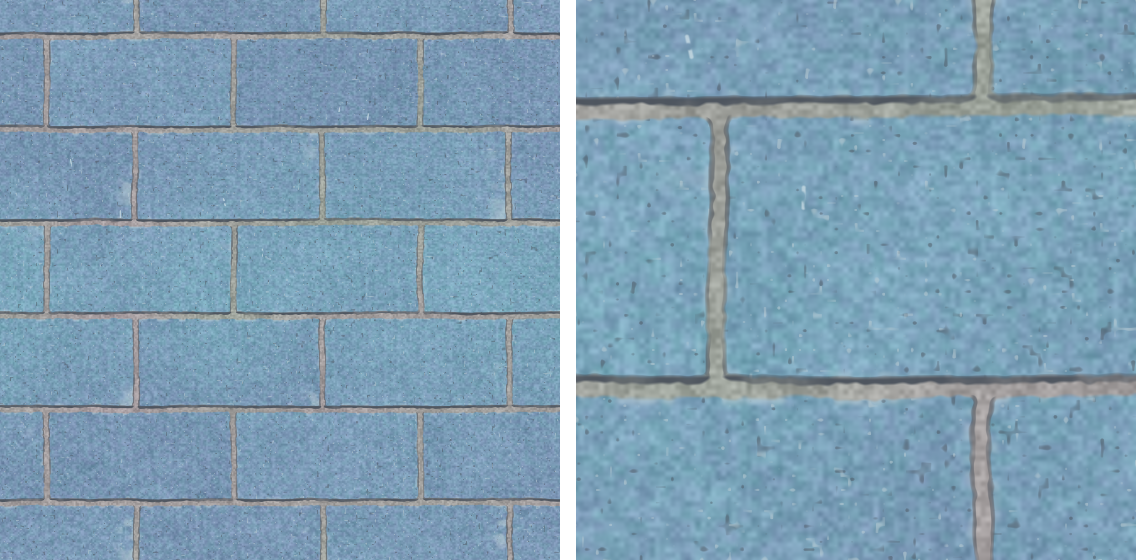
Left: the whole. Right: its middle third, enlarged.
A three.js fragment shader for this texture:

```glsl
// Painted blue block wall in running bond: three blocks across, six courses down.
// Each block is a rounded-box distance with ragged edges; wrapped value noise
// adds grain, pits, chalky wear, tinted patches and shadows over pale mortar.

#define GRID vec2(3.0, 6.0)
#define BED_OFFSET 0.617
#define JOINT_HALF vec2(0.0054, 0.0060)
#define SOFT 0.0013
#define RAGGED 0.0032
#define GRAIN 0.17
#define BLUE vec3(0.475, 0.592, 0.705)
#define TEAL vec3(0.480, 0.650, 0.735)
#define MORTAR vec3(0.625, 0.625, 0.635)
#define SHADOW vec3(0.29, 0.32, 0.36)
#define CHALK vec3(0.73, 0.80, 0.83)
#define SCRATCHES 8

varying vec2 vUv;

float hash(vec2 p) {
  return fract(sin(dot(p, vec2(127.1, 311.7))) * 43758.5453);
}

// Value noise with n cells over the canvas, wrapping at its borders.
float noise(vec2 uv, vec2 n, float seed) {
  vec2 p = uv * n;
  vec2 i = floor(p);
  vec2 f = fract(p);
  f = f * f * (3.0 - 2.0 * f);
  vec2 a = mod(i, n) + seed;
  vec2 b = mod(i + 1.0, n) + seed;
  return mix(mix(hash(a), hash(vec2(b.x, a.y)), f.x),
             mix(hash(vec2(a.x, b.y)), hash(b), f.x), f.y);
}

float roundedBox(vec2 p, vec2 halfSize, float r) {
  vec2 e = abs(p) - halfSize + r;
  return length(max(e, 0.0)) + min(max(e.x, e.y), 0.0) - r;
}

float segment(vec2 p, vec2 v) {
  return length(p - v * clamp(dot(p, v) / dot(v, v), 0.0, 1.0));
}

void main() {
  vec2 uv = vUv;

  // Shared noise layers
  float broad = noise(uv, vec2(5.0), 3.0);
  float patchy = noise(uv, vec2(18.0), 11.0);
  float medium = noise(uv, vec2(75.0), 23.0);
  float fine = noise(uv, vec2(180.0), 37.0);
  float grit = noise(uv, vec2(330.0), 51.0);

  // Running bond with slightly wandering joints
  float y = uv.y * GRID.y - BED_OFFSET + (patchy - 0.5) * 0.018;
  float course = mod(floor(y), GRID.y);
  float shift = mix(0.256, 0.73, mod(course, 2.0));
  shift += (hash(vec2(course, 7.0)) - 0.5) * 0.024;
  float x = uv.x * GRID.x - shift + (noise(uv, vec2(20.0), 67.0) - 0.5) * 0.012;
  vec2 id = vec2(mod(floor(x), GRID.x), course);
  vec2 q = (fract(vec2(x, y)) - 0.5) / GRID;
  vec2 halfBlock = 0.5 / GRID - JOINT_HALF;

  // Block outline with chipped edges
  float d = roundedBox(q, halfBlock, 0.004);
  d += ((medium - 0.5) * 0.6 + (fine - 0.5) * 0.6) * RAGGED;
  float block = 1.0 - smoothstep(-SOFT, SOFT, d);

  // Block paint: tint per block, warmer teal through the middle courses
  float tone = hash(id + 19.0);
  float band = exp(-pow((uv.y - 0.45) / 0.19, 2.0));
  float teal = clamp(0.75 * band + 0.5 * (tone - 0.5) + 0.7 * (broad - 0.4), 0.0, 1.0);
  vec3 paint = mix(BLUE, TEAL, teal);
  paint += (patchy - 0.5) * 0.035 + (tone - 0.5) * 0.018;
  float violet = noise(uv, vec2(150.0), 83.0) - 0.5;
  paint += vec3(0.035, -0.025, 0.02) * violet;

  // Porous grain, dark pits and bright grains
  paint += GRAIN * (0.5 * (fine - 0.5) + 0.6 * (grit - 0.5));
  float pits = noise(uv, vec2(215.0), 97.0);
  paint = mix(paint, SHADOW, 0.48 * smoothstep(0.84, 0.97, pits));
  float flecks = noise(uv, vec2(240.0), 113.0);
  paint = mix(paint, CHALK, 0.55 * smoothstep(0.86, 0.97, flecks));

  // Worn rims and chalky scuffs, strongest on tops and right ends
  float rim = smoothstep(-0.006, -0.001, d);
  float top = smoothstep(halfBlock.y - 0.006, halfBlock.y, q.y);
  float chips = smoothstep(0.48, 0.78, 0.6 * medium + 0.4 * fine);
  paint = mix(paint, CHALK, rim * chips * (0.3 + 0.3 * top));
  float end = smoothstep(halfBlock.x - 0.045, halfBlock.x, q.x);
  float scuff = end * smoothstep(0.55, 0.85, patchy) * smoothstep(0.35, 0.75, medium);
  paint = mix(paint, CHALK, 0.6 * scuff);

  // Scattered pale scratches
  for (int k = 0; k < SCRATCHES; k++) {
    float n = float(k);
    vec2 start = vec2(hash(vec2(n, 2.3)), hash(vec2(n, 5.9)));
    vec2 stroke = vec2(hash(vec2(n, 8.1)) - 0.4, 1.5) * 0.008;
    float mark = 1.0 - smoothstep(0.0004, 0.0019, segment(uv - start, stroke));
    paint = mix(paint, CHALK + 0.07, 0.75 * mark * smoothstep(0.25, 0.55, fine));
  }

  // Sandy mortar with rosy and mossy stains
  vec3 joint = MORTAR + (medium - 0.5) * 0.09 + (grit - 0.5) * 0.14;
  joint += mix(vec3(0.025, -0.015, -0.01), vec3(-0.02, 0.015, -0.035), broad);

  // Deep shadow below each block, thin broken shadow at its ends
  float below = 1.0 - smoothstep(-halfBlock.y - 0.001, -halfBlock.y + 0.003, q.y);
  float sides = smoothstep(halfBlock.x - 0.003, halfBlock.x, abs(q.x));
  float reach = mix(0.0018, 0.0042, below);
  float shade = 1.0 - smoothstep(reach * 0.45, reach, abs(d - 0.0006));
  float broken = smoothstep(0.15, 0.65, 0.5 * medium + 0.5 * patchy);
  shade *= max(below * mix(0.5, 0.95, broken), sides * 0.55 * broken);

  vec3 color = mix(joint, paint, block);
  color = mix(color, SHADOW, shade);
  gl_FragColor = vec4(clamp(color, 0.0, 1.0), 1.0);
}
```
